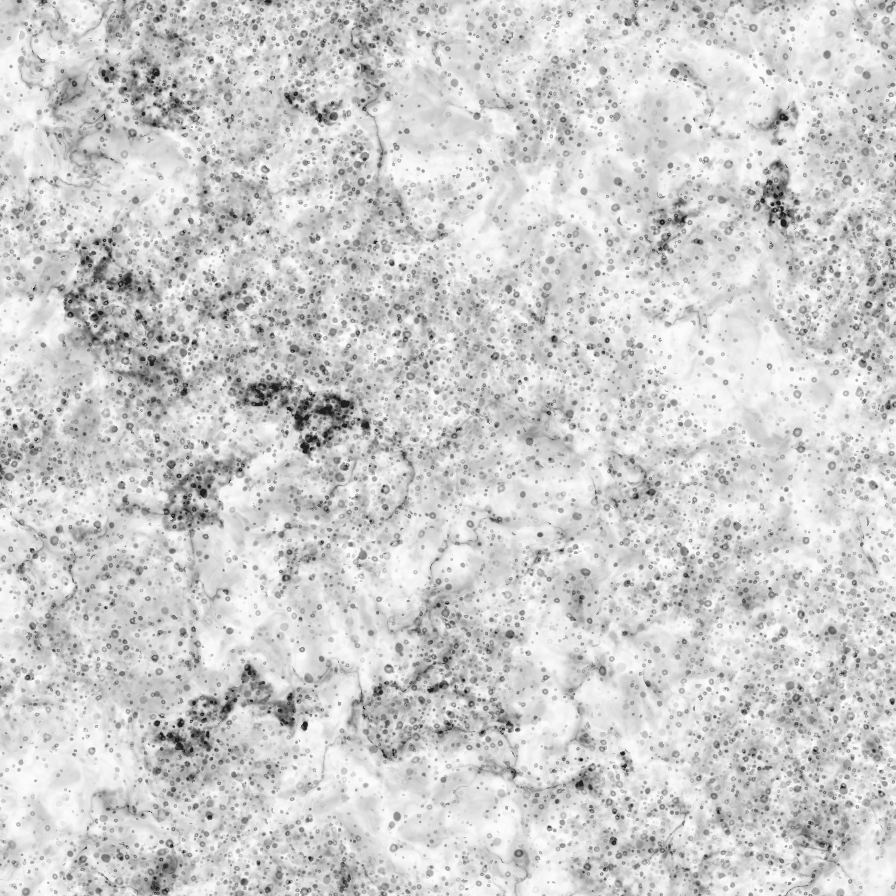
A WebGL 2 fragment shader for this texture:

```glsl
#version 300 es
precision highp float;
// Pale weathered stone: warped cloud noise sets the mottling and grain density,
// folded noise draws the creases, and jittered cells scatter dark ringed grains
// over a near-white ground, with a few rough grey stains on top.
uniform vec2 u_resolution;
out vec4 fragColor;

float hash(vec2 p) {
    vec3 q = fract(p.xyx * 0.1031);
    q += dot(q, q.yzx + 33.33);
    return fract((q.x + q.y) * q.z);
}

float valueNoise(vec2 p) {
    vec2 cell = floor(p), f = fract(p);
    f = f * f * (3.0 - 2.0 * f);
    float low = mix(hash(cell), hash(cell + vec2(1, 0)), f.x);
    float high = mix(hash(cell + vec2(0, 1)), hash(cell + vec2(1, 1)), f.x);
    return mix(low, high, f.y);
}

// Normalised sum of rotated octaves, averaging one half.
float fbm(vec2 p, int octaves) {
    float sum = 0.0, total = 0.0, amplitude = 0.5;
    for (int i = 0; i < octaves; i++) {
        sum += amplitude * valueNoise(p);
        total += amplitude;
        amplitude *= 0.5;
        p = mat2(1.6, 1.2, -1.2, 1.6) * p + 17.3;
    }
    return sum / total;
}

// Thin dark line along the middle level of a noise field.
float crease(vec2 p, float sharpness) {
    return exp(-abs(fbm(p, 5) - 0.5) * sharpness);
}

// One layer of round grains, some with a lighter centre.
float grains(vec2 p, float scale, float density) {
    p *= scale;
    vec2 cell = floor(p);
    vec2 jitter = vec2(hash(cell + 3.1), hash(cell + 47.7)) - 0.5;
    float dist = length(fract(p) - 0.5 - 0.4 * jitter);
    float radius = mix(0.18, 0.4, hash(cell + 91.3));
    float soft = 0.06 + 0.5 * scale / u_resolution.y;
    float disc = 1.0 - smoothstep(radius - soft, radius + soft, dist);
    float centre = 1.0 - smoothstep(0.0, radius * 0.7, dist);
    float tone = hash(cell + 133.9);
    float present = step(hash(cell + 211.5), density);
    float hollow = step(0.5, hash(cell + 307.1));
    return present * disc * (1.0 - 0.7 * hollow * centre) * (0.05 + 0.33 * tone * tone);
}

void main() {
    vec2 uv = gl_FragCoord.xy / u_resolution.y + 2.0;

    // Broad and small distortions curl every larger feature.
    vec2 broad = vec2(fbm(uv * 11.0, 4), fbm(uv * 11.0 + 71.0, 4)) - 0.5;
    vec2 small = vec2(fbm(uv * 38.0 + 9.0, 3), fbm(uv * 38.0 + 53.0, 3)) - 0.5;
    vec2 warped = uv + 0.10 * broad + 0.022 * small;

    float density = smoothstep(0.3, 0.68, fbm(warped * 8.0 + 31.0, 4));
    float mottle = smoothstep(0.32, 0.8, fbm(warped * 42.0 + 5.0, 4));
    float grit = fbm(uv * 120.0, 3);

    // Stains with ragged edges and uneven depth.
    float stainField = fbm(warped * 9.0 + 113.0, 5);
    float stain = smoothstep(0.655, 0.71, stainField);
    stain *= mix(0.3, 1.0, smoothstep(0.35, 0.65, valueNoise(uv * 9.0 + 19.0)));

    // Strong broken creases and a web of fainter folds.
    float broken = smoothstep(0.42, 0.68, fbm(uv * 13.0 + 67.0, 3));
    float fold = crease(warped * 13.0, 34.0) * broken;
    float web = crease(warped * 24.0 + 41.0, 30.0);

    float darkness = 0.015 + 0.15 * mottle;
    darkness += (0.03 + 0.13 * density) * smoothstep(0.25, 0.8, grit);
    darkness += fold * (0.12 + 0.3 * grit) + 0.07 * web * (0.4 + density);
    darkness += stain * (0.07 + 0.42 * smoothstep(0.3, 0.8, grit));

    // Grains from coarse to fine, each layer turned to hide its grid.
    float cover = 0.1 + 0.45 * density + 0.25 * max(stain, fold);
    for (int i = 0; i < 3; i++) {
        float layer = float(i), angle = 0.5 + 0.7 * layer;
        mat2 turn = mat2(cos(angle), sin(angle), -sin(angle), cos(angle));
        vec2 place = turn * (uv + 0.006 * small) + 5.0 + 3.0 * layer;
        darkness += grains(place, 80.0 * pow(1.5, layer), cover) * (1.0 + 0.4 * stain);
    }

    fragColor = vec4(vec3(clamp(1.0 - darkness, 0.12, 0.985)), 1.0);
}
```
